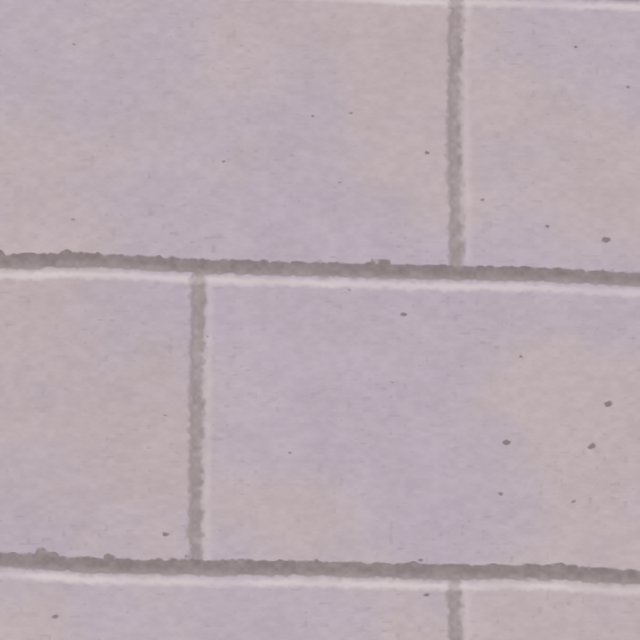
Reproduce this texture procedurally as a Shadertoy shader.

```glsl
// Pale lilac painted block wall: large running-bond blocks, grey joints, lit lower lips.

// Layout, in canvas units
const float ROW_HEIGHT   = 0.473;   // bed joint spacing
const float ROW_BASE     = 0.122;   // height of the lowest bed joint at the left
const float ROW_SHRINK   = 0.026;   // perspective: upper rows get shorter
const float BLOCK_WIDTH  = 0.808;
const float HEAD_START   = 0.308;   // head joint position in even rows
const vec2  BED_SLOPE    = vec2(0.020, 0.016); // tilt, and its growth with height
const float BED_HALF     = 0.0115;
const float HEAD_HALF    = 0.0105;
const float LIP_OFFSET   = 0.0225;  // lit edge below a bed joint
const float LIP_HALF     = 0.0055;

// Wear
const float WOBBLE       = 0.007;
const float RAGGED       = 0.007;
const float GRAIN        = 0.050;
const float PIT_CELLS    = 11.0;
const float PIT_CHANCE   = 0.22;

// Colours
const vec3 PAINT_WARM  = vec3(0.735, 0.680, 0.690);
const vec3 PAINT_LILAC = vec3(0.718, 0.668, 0.713);
const vec3 BED_COLOR   = vec3(0.550, 0.503, 0.508);
const vec3 HEAD_COLOR  = vec3(0.620, 0.568, 0.573);
const vec3 LIP_COLOR   = vec3(0.835, 0.785, 0.795);
const vec3 PIT_COLOR   = vec3(0.480, 0.430, 0.440);

float hash(vec2 p) {
    vec3 q = fract(vec3(p.xyx) * 0.1031);
    q += dot(q, q.yzx + 33.33);
    return fract((q.x + q.y) * q.z);
}

float noise(vec2 p) {
    vec2 i = floor(p), f = fract(p);
    f = f * f * (3.0 - 2.0 * f);
    return mix(mix(hash(i), hash(i + vec2(1, 0)), f.x),
               mix(hash(i + vec2(0, 1)), hash(i + vec2(1, 1)), f.x), f.y);
}

float fbm(vec2 p) {
    float sum = 0.0, amp = 0.5;
    for (int i = 0; i < 4; i++) {
        sum += amp * noise(p);
        p = p * 2.03 + 17.3;
        amp *= 0.5;
    }
    return sum / 0.9375;
}

// Soft band: 1 inside halfWidth, fading over soft
float band(float d, float halfWidth, float soft) {
    return 1.0 - smoothstep(halfWidth - soft, halfWidth + soft, abs(d));
}

// Small dark pits scattered on a jittered grid
float pits(vec2 p, float pixel) {
    vec2 cell = floor(p * PIT_CELLS);
    float mask = 0.0;
    for (int y = -1; y <= 1; y++)
    for (int x = -1; x <= 1; x++) {
        vec2 id = cell + vec2(x, y);
        vec2 center = (id + vec2(hash(id + 3.7), hash(id + 51.3))) / PIT_CELLS;
        float size = mix(0.0015, 0.0055, pow(hash(id + 87.1), 5.0));
        float d = length((p - center) * vec2(0.8, 1.2)) + 0.003 * (noise(p * 230.0) - 0.5);
        float present = step(hash(id + 29.9), PIT_CHANCE);
        mask = max(mask, present * (1.0 - smoothstep(size - pixel, size + pixel, d)));
    }
    return mask;
}

void mainImage(out vec4 fragColor, in vec2 fragCoord) {
    vec2 p = fragCoord / iResolution.y;
    float pixel = 1.0 / iResolution.y;
    float soft = max(0.0025, pixel);
    float rough = noise(p * vec2(85.0, 110.0)) + 0.6 * noise(p * 190.0) - 0.8;

    // Tilted rows and distance to the nearest bed joint (positive above it)
    float height = p.y + p.x * (BED_SLOPE.x + BED_SLOPE.y * p.y);
    height += WOBBLE * (noise(vec2(p.x * 6.0, floor(p.y * 2.0 + 0.35))) - 0.5);
    float t = (height - ROW_BASE) / ROW_HEIGHT;
    t *= 1.0 + ROW_SHRINK * (t - 1.0);
    float row = floor(t);
    float bed = (t - round(t)) * ROW_HEIGHT;

    // Staggered blocks and distance to the nearest head joint
    float u = (p.x - HEAD_START + WOBBLE * (noise(vec2(row, p.y * 9.0)) - 0.5)) / BLOCK_WIDTH;
    u -= 0.5 * mod(row, 2.0);
    float head = (u - round(u)) * BLOCK_WIDTH;
    float corner = exp(-abs(bed) * 45.0);

    // Painted face: broad mottling, streaky grain, faint tone per block
    float mottle = smoothstep(0.3, 0.7, fbm(p * vec2(4.5, 5.5) + 9.0));
    vec3 color = mix(PAINT_WARM, PAINT_LILAC, mottle);
    color += 0.010 * (hash(vec2(floor(u), row) + 40.0) - 0.5);
    color += GRAIN * (fbm(p * vec2(75.0, 125.0)) - 0.5);
    color += 0.03 * (fbm(p * 16.0 + 5.0) - 0.5);
    float fleck = smoothstep(0.80, 0.96, noise(p * vec2(90.0, 140.0) + 31.0));
    color -= 0.035 * fleck * noise(p * 13.0);
    color = mix(color, PIT_COLOR, 0.75 * pits(p, soft));

    // Head joints: shallow groove with a pale right edge
    float headLip = band(head - 0.019, 0.005, 0.006) * (0.2 + 0.5 * noise(p * 60.0));
    color = mix(color, LIP_COLOR, 0.6 * headLip);
    float groove = band(head + RAGGED * rough, HEAD_HALF + 0.006 * corner * rough, 2.0 * soft);
    vec3 headColor = HEAD_COLOR + 0.07 * rough - 0.03 * smoothstep(0.0, -0.01, head);
    color = mix(color, headColor, groove * 0.85);

    // Bed joints: lit lip below, then the dark ragged recess
    float lip = band(bed + LIP_OFFSET + 0.004 * rough, LIP_HALF, 0.005);
    float lipWear = 0.45 + 0.6 * noise(vec2(p.x * 14.0, round(t) * 7.0));
    color = mix(color, LIP_COLOR, min(lip * lipWear, 1.0) * (1.0 - 0.5 * groove));
    float chip = 0.008 * smoothstep(0.68, 0.95, noise(p * vec2(48.0, 60.0))) * step(0.0, bed);
    float recess = band(bed + 0.6 * RAGGED * rough, BED_HALF + chip, soft);
    vec3 bedColor = BED_COLOR + 0.06 * rough + 0.05 * smoothstep(0.002, -0.012, bed);
    color = mix(color, bedColor, recess * 0.95);

    fragColor = vec4(clamp(color, 0.0, 1.0), 1.0);
}
```
